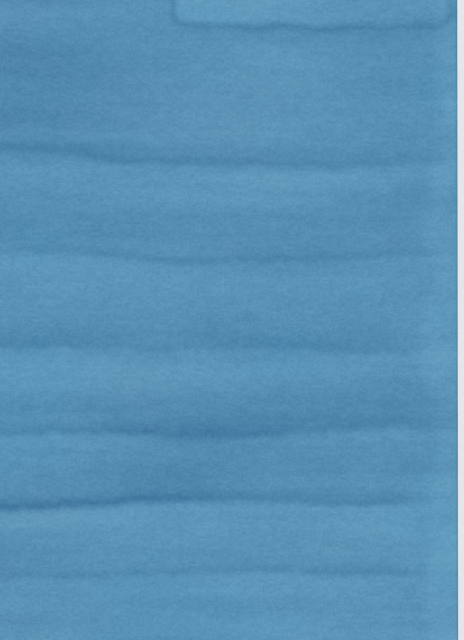
A WebGL 1 fragment shader for this texture:

```glsl
precision highp float;
// Blue watercolour wash in level strokes on grainy paper, with a bare strip at the right.
uniform vec2 u_resolution;

float hash(vec2 p) {
  vec3 q = fract(vec3(p.xyx) * 0.1031);
  q += dot(q, q.yzx + 33.33);
  return fract((q.x + q.y) * q.z);
}

float noise(vec2 p) {
  vec2 i = floor(p), f = fract(p);
  f = f * f * (3.0 - 2.0 * f);
  return mix(mix(hash(i), hash(i + vec2(1.0, 0.0)), f.x),
             mix(hash(i + vec2(0.0, 1.0)), hash(i + vec2(1.0, 1.0)), f.x), f.y);
}

// Layered noise centred on zero.
float fbm(vec2 p) {
  float sum = 0.0, gain = 0.5;
  for (int i = 0; i < 4; i++) {
    sum += gain * (noise(p) - 0.5);
    p = p * 2.03 + 17.3;
    gain *= 0.5;
  }
  return sum;
}

// Pigment gathered at a stroke's lower rim: soft above, crisp below, pale beyond.
float tideLine(float d, float soft) {
  float above = exp(-max(-d, 0.0) / soft) * (1.0 - smoothstep(-0.002, 0.012, d));
  float rim = exp(-d * d / 0.00006);
  float pale = smoothstep(0.0, 0.025, d) * exp(-max(d, 0.0) / 0.045);
  return 0.85 * above + 0.45 * rim - 0.5 * pale;
}

// Signed distance to a box with rounded corners.
float roundBox(vec2 p, vec2 halfSize, float radius) {
  vec2 q = abs(p) - halfSize + radius;
  return length(max(q, 0.0)) + min(max(q.x, q.y), 0.0) - radius;
}

// Lightness offset of the paint; p.y runs down from the top, in canvas heights.
float washTone(vec2 p, float width) {
  float x = p.x / width;
  float tone = 1.9 * fbm(p * vec2(3.0, 7.0) + 4.0) + 1.7 * fbm(p * vec2(2.5, 38.0) + 9.0);

  // Level strokes, each ending in a wavy, feathered tide line
  for (int i = 0; i < 6; i++) {
    float n = float(i);
    float level = 0.245 + 0.155 * n - 0.005 * n * n;
    float wave = 0.05 * fbm(vec2(p.x * 3.5, n * 7.7)) + 0.008 * fbm(vec2(p.x * 60.0, n * 3.1 + 40.0));
    float strength = 0.75 + 0.75 * exp(-(n - 4.0) * (n - 4.0));
    float patchy = 0.45 + 0.85 * noise(vec2(p.x * 4.5, n * 5.3 + 2.0));
    float fade = 1.0 - 0.75 * smoothstep(0.82, 0.96, x);
    float soft = 0.018 + 0.022 * hash(vec2(n, 8.0));
    tone -= strength * patchy * fade * tideLine(p.y - level - wave, soft);
  }

  // Pale round-ended stroke at the top with a dark rim
  vec2 q = p + 0.014 * vec2(fbm(p * 18.0), fbm(p * 18.0 + 30.0));
  float d = roundBox(q - vec2(0.67 * width, 0.008), vec2(0.3 * width, 0.033), 0.022);
  tone += 0.75 * (1.0 - smoothstep(-0.012, 0.0, d)) * (1.0 - 0.6 * smoothstep(0.5, 0.8, x));
  tone -= 0.9 * exp(-d * d / 0.00004) + 0.35 * exp(-max(d, 0.0) / 0.03) * step(0.0, d);

  // Darker upper left, thinner paint down the right side and at the foot
  tone -= 0.55 * exp(-dot(vec2(x, p.y - 0.14), vec2(x, 6.0 * (p.y - 0.14))) * 5.0);
  float side = 0.92 + 0.12 * fbm(vec2(2.0, p.y * 9.0));
  tone += 0.7 * smoothstep(side - 0.02, side + 0.03, x);
  tone += 0.4 * smoothstep(0.92, 1.0, p.y);
  return tone;
}

// Fine paper tooth, drawn out slightly sideways.
float paperGrain(vec2 p) {
  float tooth = noise(p * vec2(330.0, 480.0)) - 0.5;
  float fibre = noise(p * vec2(110.0, 230.0) + 50.0) - 0.5;
  return 1.0 * tooth + 0.55 * fibre + 0.5 * fbm(p * vec2(45.0, 80.0));
}

void main() {
  float width = u_resolution.x / u_resolution.y;
  vec2 p = gl_FragCoord.xy / u_resolution.y;
  p.y = 1.0 - p.y;

  // Paint, from deep to pale blue
  float tone = clamp(washTone(p, width) + paperGrain(p), -2.6, 2.4);
  vec3 color = vec3(0.346, 0.568, 0.707) + tone * vec3(0.036, 0.039, 0.033);
  color.r += 0.03 * fbm(p * vec2(4.0, 6.0) + 70.0);

  // Bare strip with a thin shadow where the sheet ends
  float edge = p.x - width * (0.986 + 0.002 * (p.y - 0.5));
  color *= 1.0 - 0.1 * exp(-edge * edge / 0.000006);
  vec3 bare = vec3(0.89, 0.9, 0.92) + 0.015 * paperGrain(p + 3.0);
  color = mix(color, bare, smoothstep(-0.001, 0.0015, edge));

  gl_FragColor = vec4(color, 1.0);
}
```
